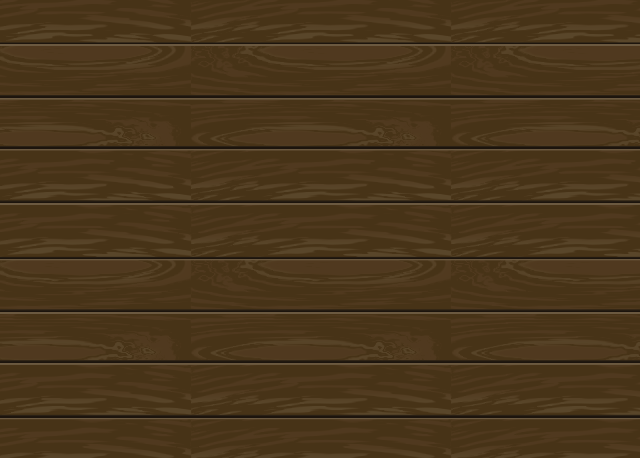
This texture is drawn by a Shadertoy shader. Its source:

```glsl
const vec3 BASE = vec3(0.28, 0.20, 0.09);
const vec3 RUSSET = vec3(0.315, 0.225, 0.12);
const vec3 PALE = vec3(0.35, 0.275, 0.165);
const vec3 BEVEL = vec3(0.42, 0.35, 0.25);
const vec3 SHADE = vec3(0.17, 0.13, 0.08);
const vec3 GROOVE = vec3(0.11, 0.08, 0.05);

// Lengths are fractions of the canvas height
const vec2 TILE = vec2(0.569, 0.468);
const vec2 TILE_ORIGIN = vec2(0.416, 0.0967);
const float BEVEL_WIDTH = 0.0038;

vec2 hashGradient(vec2 cell) {
    vec3 h = fract(cell.xyx * vec3(0.1031, 0.1030, 0.0973));
    h += dot(h, h.yzx + 33.33);
    float angle = 6.2832 * fract((h.x + h.y) * h.z);
    return vec2(cos(angle), sin(angle));
}

float gradientNoise(vec2 p) {
    vec2 i = floor(p), f = p - i;
    vec2 u = f * f * f * (f * (f * 6.0 - 15.0) + 10.0);
    vec2 e = vec2(0.0, 1.0);
    float a = dot(hashGradient(i), f);
    float b = dot(hashGradient(i + e.yx), f - e.yx);
    float c = dot(hashGradient(i + e.xy), f - e.xy);
    float d = dot(hashGradient(i + e.yy), f - e.yy);
    return mix(mix(a, b, u.x), mix(c, d, u.x), u.y);
}

float layeredNoise(vec2 p) {
    return gradientNoise(p) + 0.5 * gradientNoise(p * 2.1 + 17.3);
}

// Bent contour coordinate: arches for bow < 0, nested lenses for bow > 0
float grainContour(vec2 p, vec2 centre, float bow, float flatten) {
    vec2 d = p - centre;
    float dy = sqrt(d.y * d.y + 0.0004);
    return dy + bow * d.x * d.x * exp(-flatten * dy);
}

// Curly distortion beside a knot
float curl(vec2 p, vec2 middle, float strength) {
    vec2 d = (p - middle) / vec2(0.14, 0.3);
    return strength * exp(-dot(d, d)) * layeredNoise(p * vec2(17.0, 6.0) + 5.0);
}

float band(float x, float edge, float pixel) {
    return 1.0 - smoothstep(edge - 0.5 * pixel, edge + 0.5 * pixel, x);
}

vec3 woodGrain(vec2 p, vec2 centre, float bow, float core, float curlX, float seed) {
    float knotty = step(0.0, bow);
    float contour = grainContour(p, centre, bow, 2.5 * knotty);
    contour += curl(p, vec2(curlX, centre.y), 0.28 * knotty);
    contour += 0.02 * gradientNoise(p * vec2(9.0, 5.0) + seed);

    vec2 stretch = mix(vec2(4.0, 9.0), vec2(2.5, 15.0), knotty);
    float streak = layeredNoise(vec2(p.x, contour) * stretch + seed);
    float heart = knotty * (1.0 - smoothstep(core - 0.03, core + 0.01, contour));
    float ring = knotty * exp(-pow((contour - core - 0.08) / 0.09, 2.0));
    float level = streak - 0.12 + 0.55 * heart + 0.1 * ring;
    float soft = clamp(fwidth(level), 0.02, 0.3);
    float grain = smoothstep(-soft, soft, level);

    float archGlow = (1.0 - knotty) * smoothstep(0.45, 0.8, p.y);
    float glow = max(archGlow, 0.8 * ring * (1.0 - heart));
    return mix(BASE, mix(RUSSET, PALE, glow), grain);
}

void mainImage(out vec4 fragColor, in vec2 fragCoord) {
    float pixel = 1.0 / iResolution.y;
    vec2 pos = vec2(fragCoord.x, iResolution.y - fragCoord.y) * pixel;
    vec2 cell = mod(pos - TILE_ORIGIN, TILE);

    // Find the plank within the group of four
    float edges[5] = float[5](0.0, 0.117, 0.228, 0.347, TILE.y);
    int plank = 0;
    for (int i = 1; i < 4; i++) {
        if (cell.y >= edges[i]) plank = i;
    }
    float fromTop = cell.y - edges[plank];
    float toBottom = edges[plank + 1] - cell.y;
    vec2 local = vec2(cell.x / TILE.x, fromTop / (fromTop + toBottom));

    // Arched grain by default, knots on the first two planks
    vec2 centre = vec2(0.6, -0.4);
    float bow = -1.0, core = 0.0, curlX = 0.0, seed = 3.7;
    if (plank == 0) {
        centre = vec2(0.57, 0.12);
        bow = 2.4; core = 0.2; curlX = 0.1; seed = 21.4;
    } else if (plank == 1) {
        centre = vec2(0.42, 0.8);
        bow = 1.9; core = 0.14; curlX = 0.8; seed = 48.2;
    }
    vec3 color = woodGrain(local, centre, bow, core, curlX, seed);

    // Lit upper edge and dark gap below each plank
    float gap = plank == 3 ? 0.0042 : 0.0062;
    color = mix(color, BEVEL, band(fromTop, BEVEL_WIDTH, pixel));
    color = mix(color, SHADE, band(toBottom, gap, pixel));
    color = mix(color, GROOVE, band(toBottom, gap * 0.6, pixel));
    fragColor = vec4(color, 1.0);
}
```
